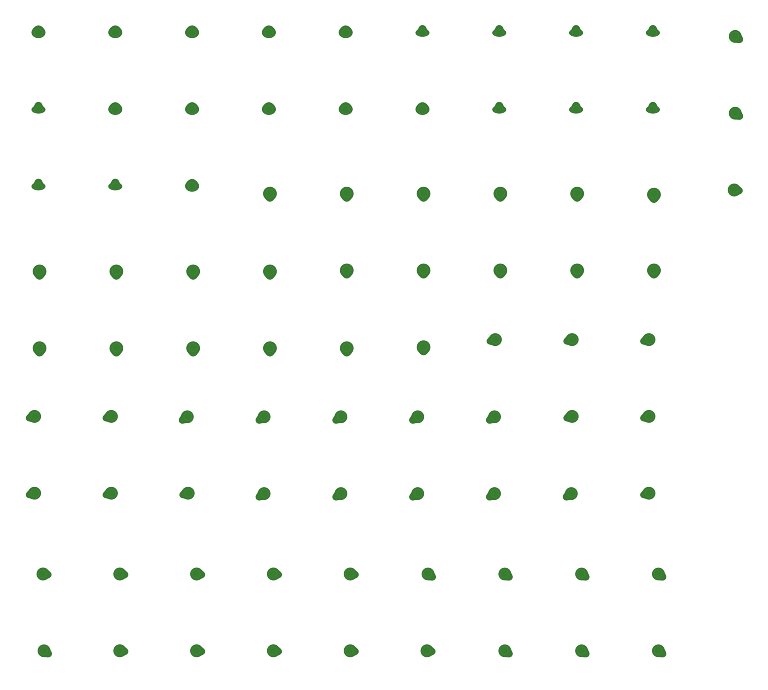
Write a Shadertoy shader that draws this pattern.

```glsl
const float COLUMNS = 10.0;      // cells across the canvas width
const int FULL_COLUMNS = 9;      // columns filled row by row
const int ROWS = 9;
const int POSE_RUN = 21;         // consecutive cells facing one way
const int FRAME_RUN = 5;         // consecutive cells sharing one frame
const int CELL_COUNT = 84;
const float CELL_UNITS = 100.0;  // shape units per cell
const float BLEND = 2.5;         // softness of the join
const float RING_RADIUS = 5.2;
const float RING_WIDTH = 0.5;
const vec3 PAPER = vec3(1.0);
const vec3 GREEN = vec3(0.22, 0.49, 0.19);
const vec3 RIM_GREEN = vec3(0.17, 0.42, 0.15);
const vec3 RING_GREEN = vec3(0.29, 0.55, 0.26);

// Body: centre and radii, two frames for each of four poses
const vec4 BODY[8] = vec4[8](
    vec4(0.1, 7.7, 9.1, 7.3), vec4(0.1, 7.3, 9.1, 5.2),
    vec4(1.5, -2.1, 8.9, 8.9), vec4(1.5, -3.4, 8.9, 8.9),
    vec4(-5.1, 7.8, 8.5, 8.3), vec4(-6.1, 7.3, 8.3, 8.3),
    vec4(6.0, 2.6, 8.4, 8.4), vec4(7.3, 2.6, 8.3, 8.3));

// Tip: centre and radius
const vec3 TIP[8] = vec3[8](
    vec3(0.1, 10.5, 6.3), vec3(0.1, 12.1, 5.2),
    vec3(1.5, -7.9, 4.6), vec3(1.5, -9.4, 4.7),
    vec3(-12.2, 5.7, 4.2), vec3(-12.5, 3.0, 4.7),
    vec3(12.8, 1.7, 4.3), vec3(13.0, -1.3, 4.6));

float ellipseDistance(vec2 p, vec2 radii) {
    float k = length(p / radii);
    float slope = length(p / (radii * radii));
    return k * (k - 1.0) / max(slope, 0.001);
}

float smoothUnion(float a, float b, float k) {
    float h = max(k - abs(a - b), 0.0) / k;
    return min(a, b) - 0.25 * h * h * k;
}

// Sequence number of a cell; the last column holds the overflow
int cellIndex(ivec2 cell) {
    if (cell.x < FULL_COLUMNS) return cell.y * FULL_COLUMNS + cell.x;
    return FULL_COLUMNS * ROWS + cell.y;
}

void mainImage(out vec4 fragColor, in vec2 fragCoord) {
    // Square cells counted from the top left
    vec2 grid = vec2(fragCoord.x, iResolution.y - fragCoord.y) * COLUMNS / iResolution.x;
    ivec2 cell = ivec2(floor(grid));
    vec2 p = (fract(grid) - 0.5) * vec2(CELL_UNITS, -CELL_UNITS);
    float pixel = COLUMNS * CELL_UNITS / iResolution.x;

    vec3 color = PAPER;
    int index = cellIndex(cell);
    if (index < CELL_COUNT && cell.y < ROWS) {
        int pose = index / POSE_RUN;
        int frame = (index % POSE_RUN) / FRAME_RUN % 2;
        vec4 body = BODY[pose * 2 + frame];
        vec3 tip = TIP[pose * 2 + frame];

        // Rounded body joined to its narrow tip
        float bodyEdge = ellipseDistance(p - body.xy, body.zw);
        float tipEdge = length(p - tip.xy) - tip.z;
        float edge = smoothUnion(bodyEdge, tipEdge, BLEND);

        // Faint rim and inner ring
        vec2 ringCenter = body.xy + 0.12 * (body.xy - tip.xy);
        float ringEdge = abs(length(p - ringCenter) - RING_RADIUS) - RING_WIDTH;
        float ring = 1.0 - smoothstep(-0.5 * pixel, 0.5 * pixel, ringEdge);
        vec3 fill = mix(GREEN, RIM_GREEN, 0.6 * smoothstep(-2.2, -0.4, edge));
        fill = mix(fill, RING_GREEN, 0.5 * ring);

        float coverage = 1.0 - smoothstep(-0.5 * pixel, 0.5 * pixel, edge);
        color = mix(PAPER, fill, coverage);
    }
    fragColor = vec4(color, 1.0);
}
```
